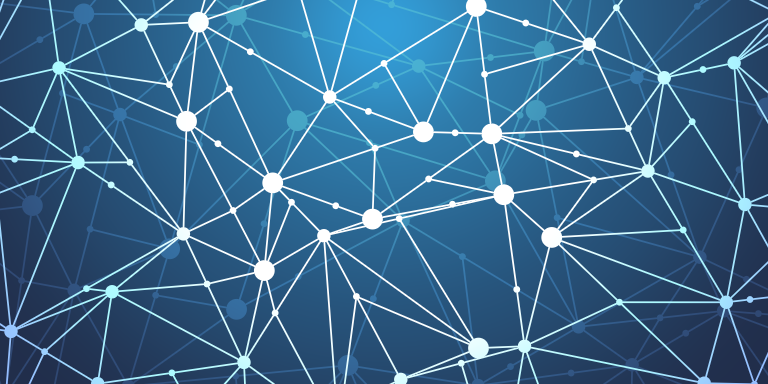
A Shadertoy shader for this background:

```glsl
// Two layered networks of linked dots over a blue radial glow.
#define GLOW_CENTER vec2(1.0, 0.93)
#define TINT_CENTER vec2(1.0, 0.68)
#define FRONT_CELL 0.28
#define BACK_CELL 0.32
#define LINE_HALF 0.0023
#define HUB_RADIUS 0.027
#define NODE_RADIUS 0.0175
#define BEAD_RADIUS 0.0088
#define JITTER 0.84
#define BACK_OPACITY 0.62

float hash(vec2 p) {
    return fract(sin(dot(p, vec2(127.1, 311.7))) * 43758.5);
}

vec2 nodeAt(vec2 cell) {
    vec2 r = vec2(hash(cell), hash(cell + 37.3));
    return cell + 0.5 + JITTER * (r - 0.5);
}

float segment(vec2 p, vec2 a, vec2 b) {
    vec2 ab = b - a;
    vec2 ap = p - a;
    return length(ap - ab * clamp(dot(ap, ab) / dot(ab, ab), 0.0, 1.0));
}

mat2 rotation(float angle) {
    float c = cos(angle), s = sin(angle);
    return mat2(c, s, -s, c);
}

// Signed distance, in canvas heights, to all links and dots of one layer
float network(vec2 p, float size, float density, vec2 seed) {
    p = p / size + seed;
    vec2 base = floor(p);
    float line = 1e3, dots = 1e3;
    for (int j = -1; j <= 1; j++)
    for (int i = -1; i <= 1; i++) {
        vec2 cell = base + vec2(i, j);
        vec2 a = nodeAt(cell);
        vec2 b = nodeAt(cell + vec2(1, 0));
        vec2 c = nodeAt(cell + vec2(0, 1));
        vec2 d = nodeAt(cell + vec2(1, 1));

        // Sides of the irregular quad
        line = min(line, segment(p, a, b));
        if (hash(cell + 5.7) < 0.85) line = min(line, segment(p, a, c));

        // One diagonal with a bead, which links on to the other corners
        bool flip = hash(cell + 11.9) < 0.5;
        vec2 from = flip ? b : a, to = flip ? c : d;
        vec2 sideA = flip ? a : b, sideB = flip ? d : c;
        vec2 bead = mix(from, to, 0.32 + 0.36 * hash(cell + 17.1));
        line = min(line, segment(p, from, to));
        if (hash(cell + 23.5) < density) line = min(line, segment(p, bead, sideA));
        if (hash(cell + 29.3) < 0.6 * density) line = min(line, segment(p, bead, sideB));
        dots = min(dots, length(p - bead) * size - BEAD_RADIUS);

        // Extra bead on a side, and the main node
        if (hash(cell + 41.7) < 0.5) {
            vec2 extra = mix(a, b, 0.3 + 0.4 * hash(cell + 47.9));
            dots = min(dots, length(p - extra) * size - BEAD_RADIUS);
        }
        float radius = hash(cell + 53.1) < 0.3 ? HUB_RADIUS : NODE_RADIUS;
        dots = min(dots, length(p - a) * size - radius);
    }
    return min(line * size - LINE_HALF, dots);
}

float coverage(float dist) {
    return clamp(0.5 - dist * iResolution.y, 0.0, 1.0);
}

// Radial glow from bright azure to deep navy
vec3 glow(float d) {
    vec3 col = mix(vec3(0.20, 0.62, 0.85), vec3(0.185, 0.50, 0.69), smoothstep(0.0, 0.33, d));
    col = mix(col, vec3(0.155, 0.345, 0.505), smoothstep(0.18, 0.78, d));
    return mix(col, vec3(0.13, 0.18, 0.295), smoothstep(0.6, 1.32, d));
}

void mainImage(out vec4 fragColor, in vec2 fragCoord) {
    vec2 p = fragCoord / iResolution.y;
    p.x += 1.0 - 0.5 * iResolution.x / iResolution.y;
    float glowDist = length(p - GLOW_CENTER);
    float tintDist = length(p - TINT_CENTER);
    vec3 col = glow(glowDist);

    // Faint far layer: teal near the glow, muted blue away from it
    vec3 backTint = mix(vec3(0.34, 0.76, 0.84), vec3(0.25, 0.53, 0.76), smoothstep(0.3, 0.75, glowDist));
    backTint = mix(backTint, vec3(0.22, 0.34, 0.54), smoothstep(0.7, 1.2, glowDist));
    float back = network(rotation(-0.55) * p, BACK_CELL, 0.45, vec2(13.4, 7.2));
    col = mix(col, backTint, BACK_OPACITY * coverage(back));

    // Bright near layer: white, then cyan, then periwinkle at the rim
    vec3 frontTint = mix(vec3(1.0), vec3(0.68, 0.98, 1.0), smoothstep(0.5, 0.86, tintDist));
    frontTint = mix(frontTint, vec3(0.58, 0.74, 1.0), smoothstep(0.85, 1.2, tintDist));
    float front = network(rotation(0.33) * p, FRONT_CELL, 0.85, vec2(3.7, 21.6));
    col = mix(col, frontTint, coverage(front));

    fragColor = vec4(col, 1.0);
}
```
